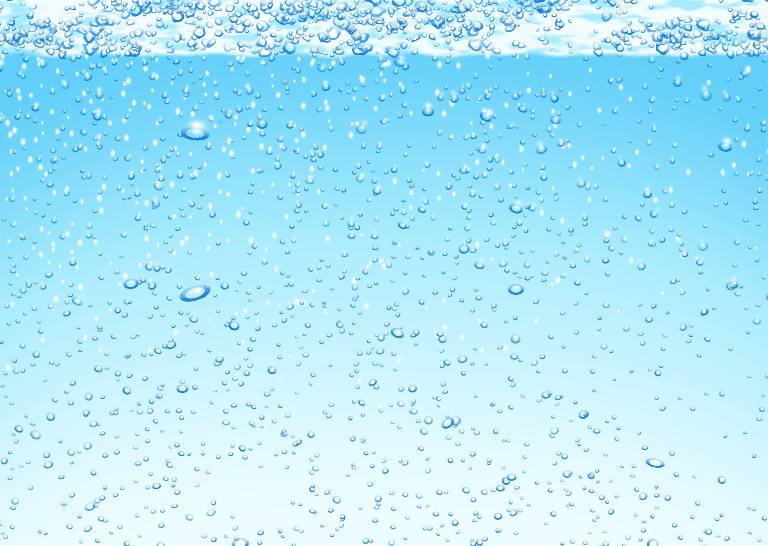
Give the GLSL for this texture, as a Shadertoy shader.

```glsl
#define WATERLINE 0.9
#define PALE vec3(0.93, 0.99, 1.0)
#define MID vec3(0.65, 0.92, 0.99)
#define DEEP vec3(0.38, 0.81, 0.975)
#define RIM vec3(0.08, 0.48, 0.83)
#define WATER_DENSITY 0.5
#define GLINT_DENSITY 0.5
#define FROTH_DENSITY 0.9

vec2 hash2(vec2 p) {
    vec3 q = fract(p.xyx * vec3(0.1031, 0.1030, 0.0973));
    q += dot(q, q.yzx + 33.33);
    return fract((q.xx + q.yz) * q.zy);
}

float corner(vec2 cell, vec2 f, vec2 o) {
    return dot(hash2(cell + o + 90.0) * 2.0 - 1.0, f - o);
}

float gradientNoise(vec2 p) {
    vec2 i = floor(p), f = fract(p);
    vec2 u = f * f * f * (f * (f * 6.0 - 15.0) + 10.0);
    return mix(mix(corner(i, f, vec2(0, 0)), corner(i, f, vec2(1, 0)), u.x),
               mix(corner(i, f, vec2(0, 1)), corner(i, f, vec2(1, 1)), u.x), u.y);
}

mat2 rotation(float a) { return mat2(cos(a), sin(a), -sin(a), cos(a)); }

// Patches of froth: centre, then half widths
float frothCover(vec2 p) {
    const vec4 patches[7] = vec4[7](
        vec4(0.05, 0.935, 0.14, 0.035), vec4(0.29, 0.985, 0.11, 0.025),
        vec4(0.58, 0.975, 0.16, 0.035), vec4(0.80, 0.970, 0.13, 0.035),
        vec4(0.96, 0.990, 0.12, 0.025), vec4(1.24, 0.935, 0.11, 0.030),
        vec4(1.38, 0.925, 0.07, 0.025));
    float cover = 0.16;
    for (int i = 0; i < 7; i++) {
        vec2 q = (p - patches[i].xy) / patches[i].zw;
        cover = max(cover, exp(-dot(q, q) * 0.7));
    }
    float edge = exp(-pow((p.y - WATERLINE - 0.012) / 0.011, 2.0));
    cover = max(cover, edge * mix(0.8, 0.35, smoothstep(0.65, 0.85, p.x)));
    return cover * step(WATERLINE, p.y) * FROTH_DENSITY;
}

float waterCover(vec2 p) {
    float clumps = 1.0 + 1.3 * gradientNoise(p * 6.0 + 4.0);
    return WATER_DENSITY * clumps * mix(1.0, 0.6, smoothstep(0.9, 1.35, p.x)) * step(p.y, WATERLINE);
}

// Crisp rim, darker below, with a small bright cap and a flare above
void drawBubble(inout vec3 col, vec2 q, float r, float rim, float flare) {
    float px = 1.0 / iResolution.y, d = length(q);
    if (d > 3.0 * r + 3.0 * px) return;
    float w = max(r * 0.17, 0.4 * px);
    float ring = 1.0 - smoothstep(w - 0.4 * px, w + 0.8 * px, abs(d - r * 0.8));
    col = mix(col, RIM, ring * rim * mix(0.35, 1.0, smoothstep(0.5, -0.6, q.y / r)));
    vec2 g = (q - vec2(0.1, 0.4) * r) / (r * 0.42);
    col = mix(col, vec3(1), 0.8 * exp(-dot(g, g)));
    vec2 f = (q - vec2(0.1, 1.25) * r) / (r * vec2(0.5, 0.7));
    col = mix(col, vec3(1), flare * exp(-dot(f, f)));
}

void scatterBubbles(inout vec3 col, vec2 p, float cell, float radius, float seed, bool froth) {
    for (int k = 0; k < 9; k++) {
        vec2 id = floor(p / cell) + vec2(k % 3, k / 3) - 1.0;
        vec2 place = hash2(id + seed), trait = hash2(id + seed + 57.0);
        vec2 centre = (id + place) * cell;
        if (trait.x > (froth ? frothCover(centre) : waterCover(centre))) continue;
        float r = radius * mix(0.7, 1.3, trait.y * trait.y);
        vec2 q = rotation((place.x - 0.5) * 1.2) * (p - centre);
        q.y *= mix(1.0, 1.5, place.y);
        float flare = froth ? 0.2 : smoothstep(0.15, 0.75, centre.y) * fract(trait.y * 7.0);
        drawBubble(col, q, r, mix(0.5, 1.0, fract(trait.y * 13.0)), flare);
    }
}

// Tiny white sparks, thicker towards the upper left
void scatterGlints(inout vec3 col, vec2 p, float cell, float radius) {
    for (int k = 0; k < 9; k++) {
        vec2 id = floor(p / cell) + vec2(k % 3, k / 3) - 1.0;
        vec2 centre = (id + hash2(id + 140.0)) * cell, trait = hash2(id + 203.0);
        float cover = GLINT_DENSITY * smoothstep(0.2, 0.75, centre.y) * mix(1.2, 0.5, centre.x);
        vec2 q = (p - centre) / (radius * mix(0.6, 1.3, trait.y) * vec2(0.8, 1.1));
        if (trait.x < cover && centre.y < WATERLINE) col = mix(col, vec3(1), exp(-pow(dot(q, q), 1.5)));
    }
}

void mainImage(out vec4 fragColor, in vec2 fragCoord) {
    vec2 p = fragCoord / iResolution.y;
    float side = abs(2.0 * fragCoord.x / iResolution.x - 1.0);
    // Water, paler with depth and bluer towards the sides
    float h = p.y + 0.13 * side * side * side - 0.03;
    vec3 col = mix(PALE, MID, smoothstep(-0.02, 0.66, h));
    col = mix(col, DEEP, smoothstep(0.48, 0.95, h));
    // Bright surface with streaks, tinted beneath the froth
    float wave = WATERLINE + 0.012 * gradientNoise(vec2(p.x * 14.0, 2.0));
    float streak = gradientNoise(p * vec2(14.0, 50.0)) + 0.6 * gradientNoise(p * vec2(40.0, 110.0));
    vec3 surface = mix(vec3(0.95, 0.99, 1.0), MID, smoothstep(0.0, 0.5, streak + 0.25 * frothCover(p)));
    col = mix(col, surface, smoothstep(wave - 0.006, wave + 0.005, p.y));
    // Rising bubbles and sparks
    scatterGlints(col, p, 0.026, 0.0042);
    scatterBubbles(col, p, 0.026, 0.0045, 11.0, false);
    scatterBubbles(col, p, 0.039, 0.0063, 37.0, false);
    scatterBubbles(col, p, 0.075, 0.0085, 71.0, false);
    // Froth, bent by ripples
    if (p.y > WATERLINE - 0.04) {
        vec2 bent = p + 0.006 * vec2(gradientNoise(p * 70.0), gradientNoise(p * 70.0 + 31.0));
        scatterBubbles(col, bent, 0.019, 0.0105, 23.0, true);
        scatterBubbles(col, bent, 0.012, 0.0055, 5.0, true);
    }
    // Large flattened bubbles: position, radius, tilt
    const vec4 large[11] = vec4[11](
        vec4(0.357, 0.755, 0.027, -0.1), vec4(0.357, 0.463, 0.030, 0.3), vec4(1.200, 0.152, 0.018, -0.2),
        vec4(0.890, 0.786, 0.012, -0.5), vec4(0.240, 0.480, 0.014, 0.1), vec4(0.945, 0.470, 0.015, 0.0),
        vec4(0.728, 0.390, 0.013, -0.4), vec4(0.820, 0.225, 0.013, 0.6), vec4(0.945, 0.618, 0.013, -0.3),
        vec4(1.328, 0.731, 0.013, -0.2), vec4(0.440, 0.004, 0.016, 0.1));
    for (int i = 0; i < 11; i++) {
        vec2 q = (p - large[i].xy) * rotation(large[i].w);
        q.y *= large[i].z > 0.017 ? 2.2 : 1.5;
        drawBubble(col, q, large[i].z, 0.9, smoothstep(0.45, 0.75, large[i].y));
    }
    fragColor = vec4(clamp(col, 0.0, 1.0), 1.0);
}
```
